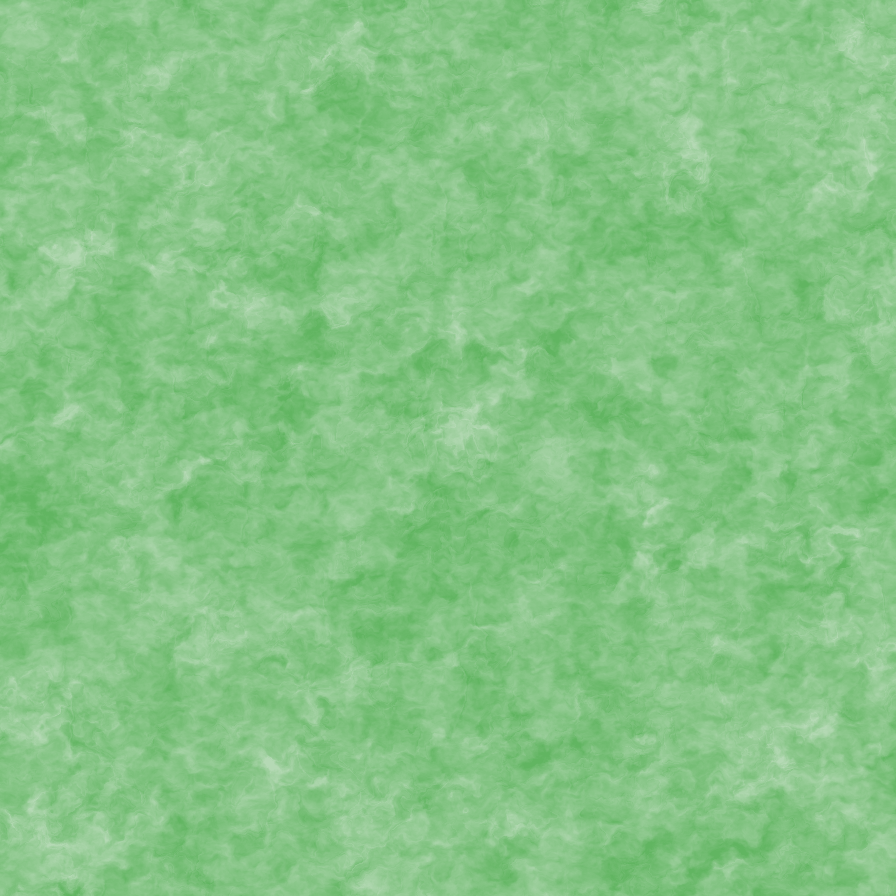
Write a Shadertoy shader that draws this texture.

```glsl
float hash(vec2 p) {
    vec3 q = fract(vec3(p.xyx) * 0.1031);
    q += dot(q, q.yzx + 33.33);
    return fract((q.x + q.y) * q.z);
}

float noise(vec2 p) {
    vec2 i = floor(p), f = fract(p);
    f = f * f * (3.0 - 2.0 * f);
    return mix(mix(hash(i), hash(i + vec2(1, 0)), f.x),
               mix(hash(i + vec2(0, 1)), hash(i + vec2(1, 1)), f.x), f.y);
}

float fbm(vec2 p) {
    float sum = 0.0, amp = 0.5;
    for (int i = 0; i < 5; i++) {
        sum += amp * noise(p);
        p = mat2(1.6, 1.2, -1.2, 1.6) * p + 17.3;
        amp *= 0.5;
    }
    return sum / 0.97;
}

// Thin lines where the noise crosses its middle value
float crease(vec2 p, float width) {
    return 1.0 - smoothstep(0.0, width, abs(noise(p) - 0.5));
}

void mainImage(out vec4 fragColor, in vec2 fragCoord) {
    vec2 uv = fragCoord / iResolution.y + 3.0;

    // Slanted, crumpled paper coordinates
    vec2 p = mat2(0.94, -0.34, 0.34, 0.94) * uv;
    vec2 crumple = vec2(fbm(uv * 45.0), fbm(uv * 45.0 + 51.0)) - 0.5;
    vec2 warped = p + 0.045 * crumple;

    // Broad clouds, medium blotches and fine fibres
    float cloud = fbm(warped * vec2(8.0, 12.0));
    float blotch = fbm(warped * vec2(34.0, 46.0) + 9.0);
    float fibre = fbm((uv + 0.018 * crumple) * vec2(80.0, 130.0));
    float grain = noise(uv * vec2(190.0, 320.0)) - 0.5;
    float tone = 0.18 * (cloud - 0.5) + 0.23 * (blotch - 0.5);
    tone += 0.19 * (fibre - 0.5) + 0.025 * grain;

    // Pale chalky flakes with curled edges
    float flake = smoothstep(0.54, 0.68, fbm(warped * vec2(12.0, 18.0) + 31.0));
    float curl = crease(warped * vec2(55.0, 75.0), 0.12);
    tone += flake * (0.035 + 0.04 * curl + 0.15 * (blotch - 0.5));

    // Short upright stains and hairline cracks
    vec2 upright = uv + 0.03 * crumple;
    float stain = smoothstep(0.55, 0.8, fbm(upright * vec2(34.0, 11.0) + 73.0));
    float crackArea = smoothstep(0.6, 0.8, noise(uv * vec2(25.0, 18.0) + 5.0));
    float crack = crease(upright * vec2(45.0, 14.0), 0.06) * crackArea;
    float crackRim = crease(upright * vec2(45.0, 14.0) + vec2(0.12, 0.0), 0.05) * crackArea;
    tone += 0.03 * crackRim - 0.05 * stain - 0.03 * crack;

    // Small wrinkles, each lit on one side and shaded on the other
    vec2 w = warped * vec2(85.0, 115.0) + 40.0;
    float lit = crease(w, 0.13) - crease(w + vec2(0.15, -0.25), 0.13);
    tone += 0.026 * lit * smoothstep(0.3, 0.75, noise(uv * 28.0));

    tone = clamp(tone - 0.002, -0.14, 0.19);
    fragColor = vec4(vec3(0.52, 0.77, 0.52) + tone * vec3(1.0, 0.43, 1.0), 1.0);
}
```
